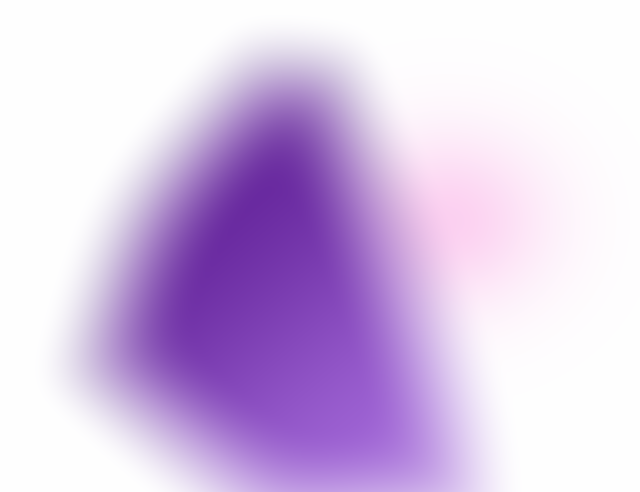
This background is drawn by a WebGL 1 fragment shader. Its source:

```glsl
precision highp float;
uniform vec2 u_resolution;

const float ROUNDING = 0.034;

// One side of the soft polygon: outward angle and distance from its centre
float side(vec2 q, float angle, float offset) {
  return exp((dot(q, vec2(cos(angle), sin(angle))) - offset) / ROUNDING);
}

// Signed distance to the rounded violet shape, positive inside
float blobDepth(vec2 p) {
  vec2 q = p - vec2(0.558, 0.357);
  float sides = side(q, 2.862, 0.308)
              + side(q, 2.415, 0.332)
              + side(q, 1.47, 0.474)
              + side(q, 0.366, 0.263)
              + side(q, 0.0, 0.37)
              + side(q, -1.466, 0.394)
              + side(q, -2.274, 0.299);
  return -ROUNDING * log(sides);
}

void main() {
  vec2 p = gl_FragCoord.xy / u_resolution.y;
  vec3 color = vec3(0.996, 0.996, 0.997);

  // Pink glow
  vec2 g = (p - vec2(0.91, 0.55)) / vec2(0.2, 0.175);
  color -= vec3(0.01, 0.18, 0.055) * exp(-dot(g, g));

  // Violet gradient, deep at the upper left and brighter at the lower right
  float along = dot(p - vec2(0.516, 0.577), vec2(0.64, -0.77)) / 0.506;
  float light = smoothstep(-0.25, 1.2, along);
  vec3 violet = mix(vec3(0.395, 0.145, 0.61), vec3(0.63, 0.4, 0.84), light);

  // Blurred edge with a cooler, greyer rim on the dark side
  float cover = smoothstep(-0.15, 0.145, blobDepth(p));
  float rim = (1.0 - smoothstep(0.0, 0.6, cover)) * (1.0 - light);
  violet = mix(violet, vec3(0.33, 0.22, 0.52), rim * 0.8);

  gl_FragColor = vec4(mix(color, violet, cover), 1.0);
}
```
